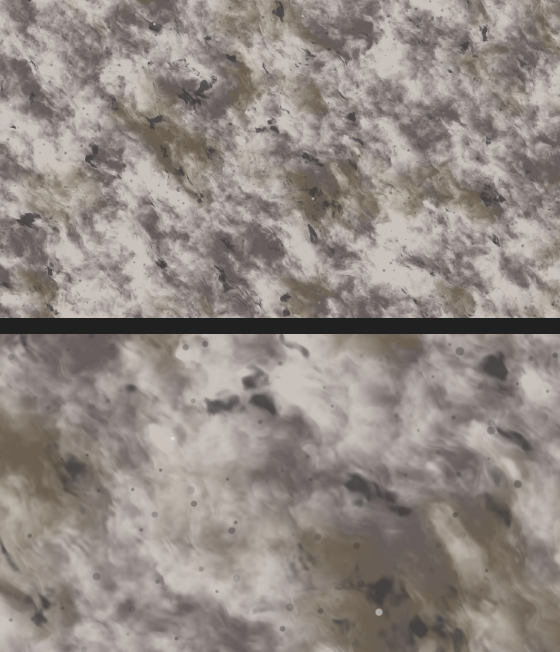
Top, the full canvas; bottom, a detail of the centre.
This texture is drawn by a WebGL 2 fragment shader. Its source:

```glsl
#version 300 es
precision highp float;
// Polished granite: pale feldspar, grey-violet feathering and soft olive patches.
// Layers of warped value noise are stretched along one slanted grain direction,
// then ragged charcoal flecks, small pits and a few bright glints are laid on top.
uniform vec2 u_resolution;
out vec4 fragColor;

const float GRAIN_ANGLE = -0.80;
const float OCTAVE_GAIN = 0.58;
const vec3 SHADE = vec3(0.405, 0.367, 0.350);
const vec3 PALE = vec3(0.790, 0.758, 0.735);
const vec3 OLIVE_TINT = vec3(0.012, 0.006, -0.034);
const vec3 VIOLET_TINT = vec3(-0.004, -0.004, 0.010);
const vec3 CHARCOAL = vec3(0.250, 0.240, 0.242);
const vec3 GLINT = vec3(0.90, 0.90, 0.89);

float hash(vec2 p) {
    return fract(sin(dot(p, vec2(127.1, 311.7))) * 43758.5453);
}

float valueNoise(vec2 p) {
    vec2 cell = floor(p);
    vec2 f = fract(p);
    vec2 w = f * f * (3.0 - 2.0 * f);
    float low = mix(hash(cell), hash(cell + vec2(1.0, 0.0)), w.x);
    float high = mix(hash(cell + vec2(0.0, 1.0)), hash(cell + vec2(1.0)), w.x);
    return mix(low, high, w.y);
}

// Fractal sum, normalised to 0..1; each octave is shifted to hide the lattice.
float fbm(vec2 p, int octaves) {
    float sum = 0.0, total = 0.0, amplitude = 1.0;
    for (int i = 0; i < octaves; i++) {
        sum += amplitude * valueNoise(p);
        total += amplitude;
        amplitude *= OCTAVE_GAIN;
        p = p * 2.03 + vec2(17.3, 9.1);
    }
    return sum / total;
}

// Coverage of round dots, at most one per grid cell, of varied size and strength.
float dots(vec2 p, float cells, float share, float radius, float pixel) {
    vec2 home = floor(p * cells);
    float cover = 0.0;
    for (int y = -1; y <= 1; y++) {
        for (int x = -1; x <= 1; x++) {
            vec2 cell = home + vec2(x, y);
            vec2 jitter = vec2(hash(cell + 3.7), hash(cell + 8.2));
            float size = radius * mix(0.35, 1.0, pow(hash(cell + 5.9), 2.0));
            float dist = length(p - (cell + jitter) / cells) - size;
            float present = step(hash(cell + 1.4), share);
            float strength = mix(0.3, 1.0, hash(cell + 6.6));
            cover = max(cover, present * strength * (1.0 - smoothstep(-pixel, pixel, dist)));
        }
    }
    return cover;
}

// Coordinates along (x) and across (y) the grain.
vec2 alongGrain(vec2 p, float angle) {
    vec2 direction = vec2(cos(angle), sin(angle));
    return vec2(dot(p, direction), dot(p, vec2(-direction.y, direction.x)));
}

void main() {
    vec2 p = gl_FragCoord.xy / u_resolution.y;
    float pixel = 1.0 / u_resolution.y;

    // Bent grain frame
    vec2 warp = vec2(fbm(p * 8.0 + 2.3, 4), fbm(p * 8.0 + 41.7, 4)) - 0.5;
    vec2 g = alongGrain(p, GRAIN_ANGLE) + 0.08 * warp;

    // Feathered streaks, and blotches whose ends they fray
    float streak = fbm(g * vec2(16.0, 32.0) + 13.0, 4);
    float grain = fbm(p * 50.0 + 7.0, 3);
    vec2 frayed = g + vec2(0.09, 0.03) * (streak - 0.5) + 0.015 * (grain - 0.5);
    float blotch = fbm(frayed * vec2(7.5, 11.0) + 31.0, 5);
    float olive = smoothstep(0.50, 0.72, fbm(frayed * vec2(6.5, 8.5) + 73.0, 3));

    // Tone: fine detail fades inside the smooth olive patches
    float detail = 1.0 - 0.35 * olive;
    float height = 0.5 + 1.05 * (blotch - 0.5) - 0.11 * olive
        + detail * (0.62 * (streak - 0.5) + 0.40 * (grain - 0.5));
    float tone = smoothstep(0.14, 0.77, height);

    // Mineral colour
    vec3 color = mix(SHADE, PALE, tone);
    float body = 1.0 - 0.75 * tone;
    color += mix(VIOLET_TINT, OLIVE_TINT, olive) * body;

    // Charcoal flecks: broken clusters, darkest where the stone is already dark
    float fleck = fbm(g * vec2(12.0, 22.0) + 97.0, 4);
    float broken = fleck + 0.32 * (grain - 0.5) - 0.22 * (height - 0.5);
    float charcoal = smoothstep(0.69, 0.84, broken);
    color = mix(color, CHARCOAL, 0.85 * charcoal);

    // Pits and glints
    float pits = dots(p, 30.0, 0.45, 0.0045, pixel);
    float glints = dots(p + 5.3, 9.0, 0.06, 0.0045, pixel);
    color = mix(color, CHARCOAL, 0.50 * pits);
    color = mix(color, GLINT, 0.80 * glints);

    fragColor = vec4(color, 1.0);
}
```
